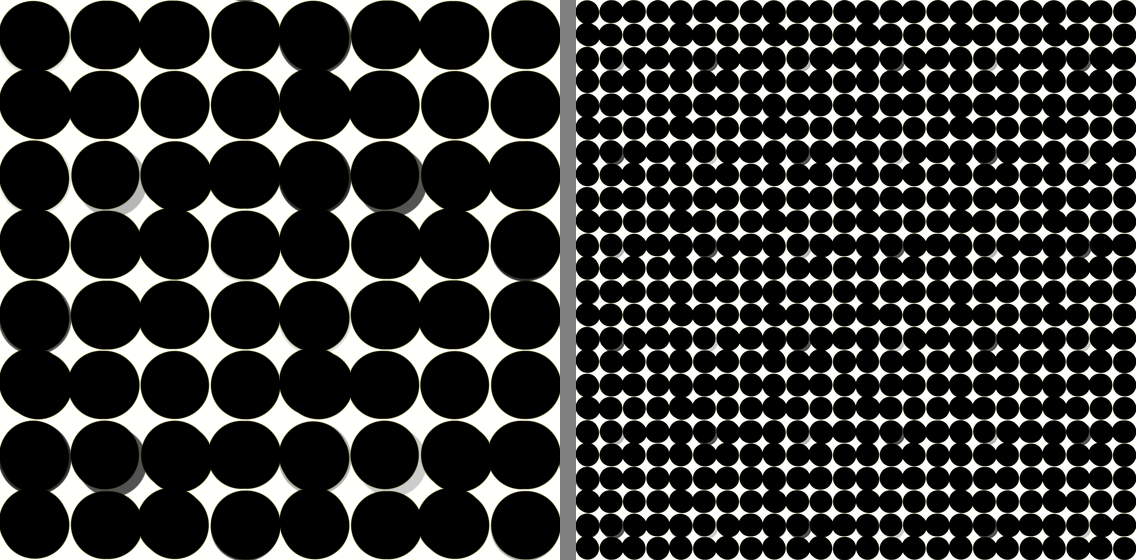
Left, the tile; right, the same tile 3 across and 3 down.
A Shadertoy shader for this pattern:

```glsl
const int CELLS = 8;
const float DISC_RADIUS = 0.488;
const float EDGE_SOFTNESS = 0.012;
const vec3 PAPER = vec3(1.0, 1.0, 0.99);
const vec3 RIM_GAMMA = vec3(1.0, 1.0, 1.6);   // olive fringe on soft edges

vec2 gradient(ivec2 node, int period) {
    vec2 n = vec2((node + period) % period);
    float angle = 6.2832 * fract(sin(dot(n, vec2(127.1, 311.7))) * 437.58);
    return vec2(cos(angle), sin(angle));
}

// Gradient noise that wraps after a whole number of lattice cells
float wrappedNoise(vec2 p, int period) {
    ivec2 i = ivec2(floor(p));
    vec2 f = fract(p);
    vec2 w = f * f * f * (f * (f * 6.0 - 15.0) + 10.0);
    float a = dot(gradient(i, period), f);
    float b = dot(gradient(i + ivec2(1, 0), period), f - vec2(1, 0));
    float c = dot(gradient(i + ivec2(0, 1), period), f - vec2(0, 1));
    float d = dot(gradient(i + ivec2(1, 1), period), f - vec2(1, 1));
    return mix(mix(a, b, w.x), mix(c, d, w.x), w.y);
}

float discDistance(vec2 q, vec2 centre, float radius) {
    return length(q - centre) - radius;
}

// How far a disc bulges towards its right and lower neighbours
vec2 bulge(ivec2 cell) {
    ivec2 m = cell & 3;
    int bridgeColumn = ivec4(1, 0, 2, 1)[m.y];
    float right = m.x == bridgeColumn ? 0.05 : (m.x == 3 ? 0.024 : 0.0);
    bool joinsBelow = (m.y & 1) == 0 && (m.x == 0 || (m.x == 2 && m.y == 2));
    return vec2(right, joinsBelow ? 0.045 : 0.0);
}

// Two overlapping discs, one leaning right and down, one left and up
float blobDistance(vec2 q, ivec2 cell, float radius) {
    vec2 forward = bulge(cell);
    vec2 back = vec2(bulge(cell - ivec2(1, 0)).x, bulge(cell - ivec2(0, 1)).y);
    return min(discDistance(q, forward, radius), discDistance(q, -back, radius));
}

// Grey slipped disc behind some cells: offset in xy, radius in z (0 = none)
vec3 ghostDisc(ivec2 cell) {
    ivec2 m = cell & 3;
    if (m.x == 0 && (m.y & 1) == 0) return vec3(0.0, 0.05, 0.52);
    if (m.x == 1 && m.y == 2) return vec3(0.1, 0.1, 0.5);
    if (m.x == 3 && m.y == 3) return vec3(0.0, 0.03, 0.49);
    return vec3(0.0);
}

float ghostShade(ivec2 cell, float variation) {
    ivec2 quadrant = cell / 4;
    bool isDark = ((quadrant.x + quadrant.y) & 1) == 1;
    return clamp((isDark ? 0.22 : 0.78) + 0.3 * variation, 0.12, 0.96);
}

void mainImage(out vec4 fragColor, in vec2 fragCoord) {
    vec2 uv = fragCoord / iResolution.xy;
    vec2 p = vec2(uv.x, 1.0 - uv.y) * float(CELLS);   // rows run downwards
    float edge = max(EDGE_SOFTNESS, 0.75 * float(CELLS) / iResolution.y);
    float wobble = 0.014 * wrappedNoise(p, CELLS);
    ivec2 home = ivec2(floor(p));

    float nearest = 1.0;
    float ghostTone = 1.0;
    for (int y = -1; y <= 1; y++) {
        for (int x = -1; x <= 1; x++) {
            ivec2 site = home + ivec2(x, y);
            ivec2 cell = (site + CELLS) % CELLS;
            vec2 q = p - vec2(site) - 0.5;
            float variation = wrappedNoise(vec2(cell) + 0.5, CELLS);

            // Black discs
            float radius = DISC_RADIUS + 0.012 * variation;
            nearest = min(nearest, blobDistance(q, cell, radius));

            // Grey crescents
            vec3 ghost = ghostDisc(cell);
            if (ghost.z > 0.0) {
                float d = discDistance(q, ghost.xy, ghost.z);
                float cover = 1.0 - smoothstep(-edge, edge, d);
                ghostTone = min(ghostTone, mix(1.0, ghostShade(cell, variation), cover));
            }
        }
    }

    // Ink over paper
    float light = smoothstep(-edge, edge, nearest + wobble);
    vec3 color = PAPER * ghostTone * pow(vec3(light), RIM_GAMMA);
    fragColor = vec4(color, 1.0);
}
```
